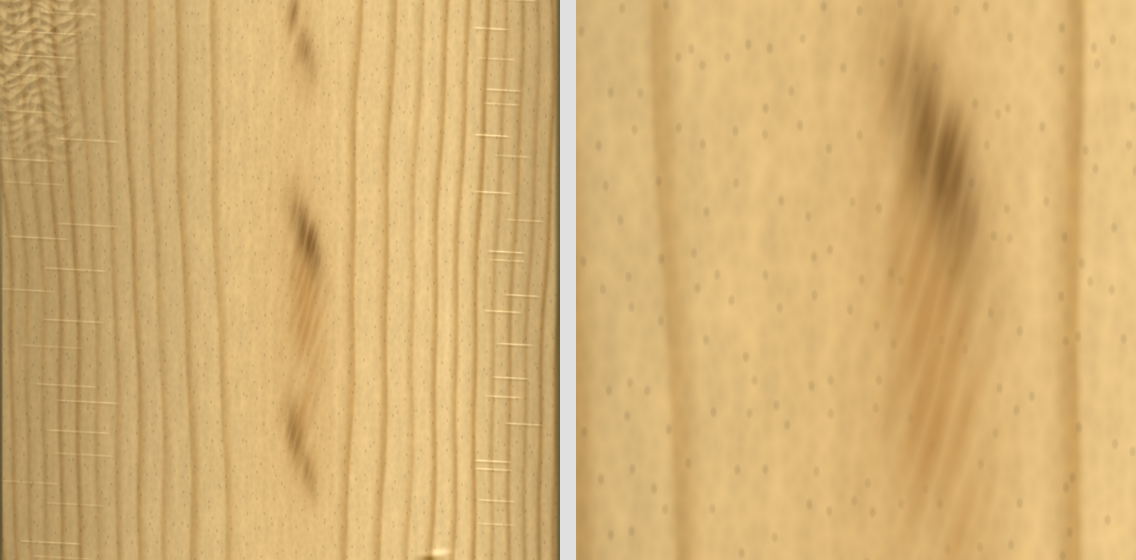
Left: the whole. Right: its middle third, enlarged.
Give the GLSL for this texture, as a WebGL 1 fragment shader.

```glsl
precision highp float;
uniform vec2 u_resolution;

float hash(vec2 p) {
  return fract(sin(dot(p, vec2(127.1, 311.7))) * 43758.5453);
}

// Distance to the nearest jittered cell point
float cells(vec2 p) {
  vec2 cell = floor(p);
  float nearest = 2.0;
  for (int j = -1; j <= 1; j++) {
    for (int i = -1; i <= 1; i++) {
      vec2 c = cell + vec2(float(i), float(j));
      vec2 point = c + vec2(hash(c), hash(c + 37.0));
      nearest = min(nearest, length(p - point));
    }
  }
  return nearest;
}

// Year rings: spacing tightens away from the pith, dark edge is sharp outside
float ringLines(vec2 p) {
  float bend = 0.028 * (p.y - 0.5) + 0.004 * sin(p.y * 7.0 + p.x * 9.0)
             + 0.0015 * sin(p.y * 19.0 + p.x * 23.0);
  bend += 0.035 * smoothstep(0.22, 0.0, p.x) * smoothstep(0.45, 1.0, p.y);
  float d = max(abs(p.x - 0.51) - bend, 0.001);
  float n = pow(d / 0.12, 1.7);
  float id = floor(n + 0.5);
  float slope = 1.7 * n / d;
  float off = (n - id) / slope;
  float width = off < 0.0 ? min(0.011, 0.2 / slope) : 0.0042;
  float strength = mix(0.4, 1.0, hash(vec2(id, step(0.51, p.x))));
  return step(0.5, id) * strength * exp(-off * off / (width * width));
}

// Soft leaning spot
float spot(vec2 p, vec2 center, vec2 size, float lean) {
  vec2 q = p - center;
  q.x += lean * q.y;
  q /= size;
  return exp(-dot(q, q));
}

// Short raised scratches in loose pairs of rows
float sawMarks(vec2 p, float from, float spread, float len) {
  float sum = 0.0;
  for (int k = 0; k < 2; k++) {
    float layer = float(k);
    float y = (p.y + 0.055 * p.x) / 0.094 + 0.4 * layer;
    vec2 row = vec2(floor(y), layer + from * 10.0);
    float off = (fract(y) - 0.5 - 0.3 * (hash(row) - 0.5)) * 0.094;
    float start = from + spread * hash(row + 5.0);
    float span = smoothstep(start, start + 0.015, p.x)
               * smoothstep(start + len, start + len - 0.015, p.x);
    float ridge = exp(-pow(off / 0.0017, 2.0));
    float shade = exp(-pow((off + 0.004) / 0.002, 2.0));
    sum += span * (ridge - 0.3 * shade) * mix(0.45, 1.0, hash(row + 9.0));
  }
  return sum * (0.55 + 0.6 * cells(p * vec2(45.0, 30.0)));
}

void main() {
  vec2 p = gl_FragCoord.xy / u_resolution;

  // Broad tone: dull left side, pale right of the pith, dimmer right rim
  float light = smoothstep(-0.1, 0.62, p.x) * (1.0 - 0.6 * smoothstep(0.78, 1.0, p.x));
  light += 0.03 * sin(p.x * 31.0 + 1.2 * sin(p.y * 3.0)) + 0.02 * sin(p.y * 5.0 + p.x * 8.0);
  vec3 color = mix(vec3(0.69, 0.575, 0.375), vec3(0.925, 0.79, 0.545), light);
  float warmth = spot(p, vec2(0.53, 0.4), vec2(0.13, 0.65), 0.0);
  color = mix(color, vec3(0.86, 0.70, 0.44), 0.55 * warmth);

  // Fibres and pores
  float fibre = sin(p.x * 260.0 + 2.0 * sin(p.y * 6.0)) + sin(p.x * 417.0 + 3.0 * sin(p.y * 4.0 + 1.0));
  float mottle = cells(p * vec2(130.0, 75.0)) + cells(p * vec2(60.0, 14.0)) - 0.95;
  color *= 1.0 + 0.006 * fibre + 0.05 * mottle;
  float pore = cells(p * vec2(48.0, 30.0));
  color *= 1.0 - 0.08 * smoothstep(0.13, 0.04, pore);

  color *= mix(vec3(1.0), vec3(0.84, 0.77, 0.65), ringLines(p));

  // Resin stain, broken by slanted streaks
  float streak = cells(vec2((p.x - 0.28 * p.y) * 75.0, p.y * 9.0));
  float fine = cells(vec2((p.x - 0.2 * p.y) * 150.0, p.y * 16.0));
  float halo = spot(p, vec2(0.545, 0.46), vec2(0.032, 0.17), 0.05)
             + 0.8 * spot(p, vec2(0.535, 0.22), vec2(0.026, 0.1), 0.15)
             + 0.6 * spot(p, vec2(0.535, 0.92), vec2(0.024, 0.1), 0.1);
  float core = spot(p, vec2(0.548, 0.575), vec2(0.02, 0.065), 0.26)
             + 0.6 * spot(p, vec2(0.546, 0.905), vec2(0.015, 0.04), 0.2)
             + 0.6 * spot(p, vec2(0.523, 0.98), vec2(0.009, 0.035), -0.1)
             + 0.55 * spot(p, vec2(0.525, 0.23), vec2(0.014, 0.05), 0.1)
             + 0.35 * spot(p, vec2(0.552, 0.15), vec2(0.01, 0.05), 0.2);
  color = mix(color, vec3(0.73, 0.53, 0.28), clamp(halo * (0.95 - 0.8 * streak), 0.0, 0.75));
  color = mix(color, vec3(0.47, 0.33, 0.16), clamp(core * (1.05 - 0.45 * streak - 0.35 * fine), 0.0, 0.85));

  // Torn grain in the upper left corner, lit from above
  float torn = smoothstep(0.19, 0.06, p.x + 0.03 * sin(p.y * 24.0)) * smoothstep(0.62, 0.9, p.y);
  vec2 rough = p * vec2(42.0, 55.0) + 0.4 * sin(p.yx * 70.0);
  float relief = cells(rough) - cells(rough + vec2(-0.1, 0.25));
  color += torn * (0.32 * relief + 0.025) * vec3(1.0, 0.95, 0.75);

  // Saw marks on both sides
  float marks = 0.6 * sawMarks(p, -0.03, 0.13, 0.12) + sawMarks(p, 0.84, 0.06, 0.075);
  color += marks * vec3(0.19, 0.19, 0.17);

  // Small raised knot at the lower rim
  color += 0.16 * spot(p, vec2(0.785, 0.014), vec2(0.018, 0.007), -0.6);
  color -= 0.22 * spot(p, vec2(0.768, 0.002), vec2(0.02, 0.006), 0.0);

  // Dark board edges
  float edge = smoothstep(0.007, 0.001, p.x) * smoothstep(0.9, 0.3, p.y)
             + smoothstep(0.987, 0.999, p.x);
  color = mix(color, vec3(0.30, 0.27, 0.16), 0.75 * edge);

  gl_FragColor = vec4(clamp(color, 0.0, 1.0), 1.0);
}
```
